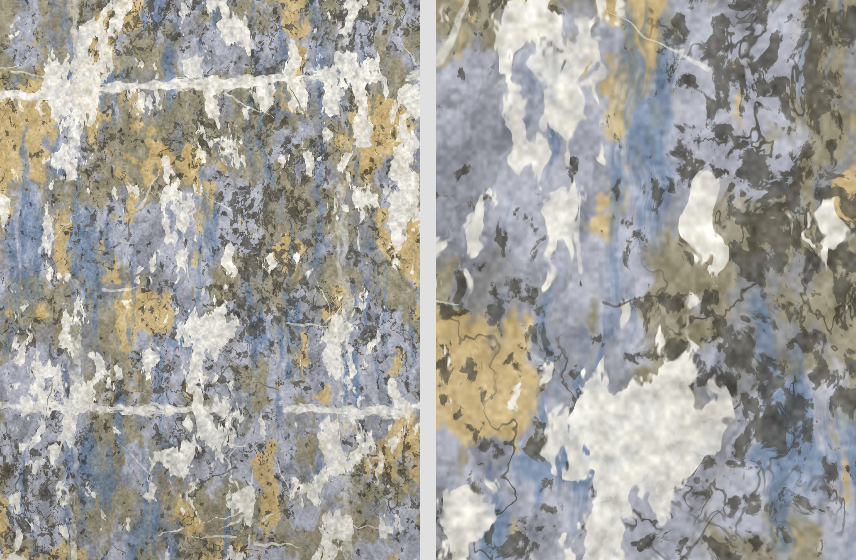
Left, the full canvas; right, a detail of the centre.
Give the GLSL for this texture, as a WebGL 2 fragment shader.

```glsl
#version 300 es
precision highp float;
// Weathered, scraped paint: lavender grey and olive ground, ochre and blue
// stains, ragged white flecks, pale seams, scratches, dark cracks and grain.
// Every layer thresholds warped value noise, biased by soft regional weights.

uniform vec2 u_resolution;
out vec4 fragColor;

const vec3 LAVENDER = vec3(0.665, 0.675, 0.715);
const vec3 SLATE = vec3(0.53, 0.54, 0.57);
const vec3 OLIVE = vec3(0.575, 0.55, 0.465);
const vec3 OCHRE = vec3(0.775, 0.675, 0.465);
const vec3 BLUE = vec3(0.40, 0.49, 0.61);
const vec3 CHALK = vec3(0.875, 0.865, 0.83);
const vec3 SOOT = vec3(0.31, 0.30, 0.27);

// Integer hash of a lattice cell, result in 0..1
float hash(vec2 cell, int seed) {
  uvec3 v = uvec3(ivec3(ivec2(floor(cell)), seed));
  v = v * 1664525u + 1013904223u;
  v.x += v.y * v.z; v.y += v.z * v.x; v.z += v.x * v.y;
  v ^= v >> 16u;
  v.x += v.y * v.z;
  return float(v.x >> 8u) / 16777216.0;
}

float noise(vec2 p, int seed) {
  vec2 c = floor(p), f = fract(p);
  f = f * f * (3.0 - 2.0 * f);
  float low = mix(hash(c, seed), hash(c + vec2(1, 0), seed), f.x);
  float high = mix(hash(c + vec2(0, 1), seed), hash(c + 1.0, seed), f.x);
  return mix(low, high, f.y);
}

float fbm(vec2 p, int seed) {
  float sum = 0.0, weight = 1.0, total = 0.0;
  for (int i = 0; i < 5; i++) {
    sum += weight * noise(p, seed + i * 31);
    total += weight;
    weight *= 0.6;
    p = p * 2.03 + 7.3;
  }
  return sum / total;
}

// Soft elliptical weight around a centre
float region(vec2 p, vec2 centre, vec2 radius) {
  vec2 d = (p - centre) / radius;
  return exp(-dot(d, d));
}

// Broken pale ridge: "along" runs down its length, "across" is signed distance
float seam(float along, float across, float width, float cover, int seed) {
  float ragged = fbm(vec2(along * 24.0, across * 90.0), seed) - 0.5;
  float body = 1.0 - smoothstep(0.5, 1.0, abs(across) / width + ragged * 2.6);
  float gaps = fbm(vec2(along * 11.0, across * 25.0), seed + 5);
  return body * smoothstep(0.52, 0.60, gaps + cover);
}

// Tapered stroke from a to b
float stroke(vec2 p, vec2 a, vec2 b, float width) {
  vec2 ab = b - a;
  float t = clamp(dot(p - a, ab) / dot(ab, ab), 0.0, 1.0);
  float d = length(p - a - ab * t);
  return 1.0 - smoothstep(0.4, 1.0, d / (width * (1.1 - t)));
}

// Scattered strokes gathered around a centre
float scratches(vec2 p, vec2 centre, vec2 spread, int count, float width, int seed) {
  float mask = 0.0;
  for (int i = 0; i < count; i++) {
    vec2 id = vec2(i, 0);
    vec2 start = centre + spread * (vec2(hash(id, seed), hash(id, seed + 1)) * 2.0 - 1.0);
    float angle = 6.2832 * hash(id, seed + 2);
    float reach = mix(0.03, 0.10, hash(id, seed + 3));
    vec2 end = start + reach * vec2(cos(angle), sin(angle));
    mask = max(mask, stroke(p, start, end, width * (0.5 + hash(id, seed + 4))));
  }
  return mask;
}

void main() {
  vec2 p = gl_FragCoord.xy / u_resolution * vec2(0.75, 1.0);
  vec2 q = p + 0.03 * (vec2(fbm(p * 9.0, 1), fbm(p * 9.0, 2)) - 0.5);
  q += 0.006 * (vec2(noise(p * 70.0, 3), noise(p * 70.0, 4)) - 0.5);

  // Ground
  float cool = fbm(q * vec2(20, 12), 10) + 0.6 * (fbm(p * 4.0, 11) - 0.5);
  cool += 0.07 * region(p, vec2(0.25, 0.55), vec2(0.3, 0.3));
  vec3 color = mix(OLIVE, LAVENDER, smoothstep(0.44, 0.55, cool));
  color = mix(color, SLATE, 0.75 * smoothstep(0.53, 0.63, fbm(q * vec2(32, 20), 12)));

  // Ochre stains
  float ochre = fbm(q * vec2(17, 11), 20) + 0.5 * (fbm(p * 4.0, 21) - 0.5);
  ochre += 0.11 * region(p, vec2(0.32, 0.95), vec2(0.28, 0.08));
  ochre += 0.08 * region(p, vec2(0.62, 0.70), vec2(0.18, 0.2));
  ochre += 0.10 * region(p, vec2(0.38, 0.33), vec2(0.08, 0.05));
  color = mix(color, OCHRE, 0.85 * smoothstep(0.58, 0.64, ochre));

  // Blue runs and one level smear
  float blue = fbm(q * vec2(42, 7), 30) + 0.10 * region(p, vec2(0.12, 0.38), vec2(0.13, 0.32));
  blue += 0.22 * region(q, vec2(0.37, 0.39), vec2(0.09, 0.008));
  color = mix(color, BLUE, 0.7 * smoothstep(0.57, 0.73, blue));

  // Soot: speckle and fine cracks
  float worn = fbm(q * vec2(9, 7), 40);
  float speckle = smoothstep(0.60, 0.70, fbm(q * vec2(105, 80), 41) + 0.5 * (worn - 0.5));
  float crack = 1.0 - smoothstep(0.004, 0.022, abs(fbm(q * vec2(26, 18), 42) - 0.5));
  color = mix(color, SOOT, 0.75 * max(speckle, crack * smoothstep(0.44, 0.6, worn)));

  // Chalk: flecks, seams and scratches
  float fleck = fbm(q * vec2(34, 17), 50) + 0.6 * (fbm(p * vec2(8, 5), 51) - 0.5);
  fleck += 0.10 * region(p, vec2(0.50, 0.15), vec2(0.17, 0.08));
  fleck += 0.07 * region(p, vec2(0.08, 0.70), vec2(0.07, 0.14));
  fleck += 0.09 * region(p, vec2(0.28, 0.34), vec2(0.10, 0.04));
  float chalk = smoothstep(0.63, 0.67, fleck);
  chalk = max(chalk, seam(p.x, q.y - 0.832 - 0.05 * p.x, 0.011, 0.10, 60));
  chalk = max(chalk, seam(p.x, q.y - 0.268, 0.010, 0.12, 70));
  chalk = max(chalk, 0.6 * seam(p.y, q.x - 0.13, 0.010, 0.04, 80));
  chalk = max(chalk, 0.5 * seam(p.y, q.x - 0.615, 0.011, 0.10 - 0.14 * p.y, 90));
  chalk = max(chalk, 0.8 * scratches(q, vec2(0.52, 0.14), vec2(0.2, 0.11), 16, 0.003, 100));
  chalk = max(chalk, 0.7 * scratches(q, vec2(0.38, 0.55), vec2(0.4, 0.45), 20, 0.0025, 110));
  color = mix(color, CHALK, chalk * (0.7 + 0.5 * noise(p * 160.0, 52)) * 0.95);
  color = mix(color, SOOT, 0.5 * scratches(q, vec2(0.38, 0.5), vec2(0.4, 0.5), 18, 0.0018, 120));

  // Tonal mottling, grain and a darker foot
  color += 0.26 * (fbm(p * vec2(75, 55), 130) - 0.5) + 0.11 * (noise(p * 330.0, 131) - 0.5);
  color *= mix(0.93, 1.04, smoothstep(0.0, 0.5, p.y));
  fragColor = vec4(clamp(color, 0.0, 1.0), 1.0);
}
```
